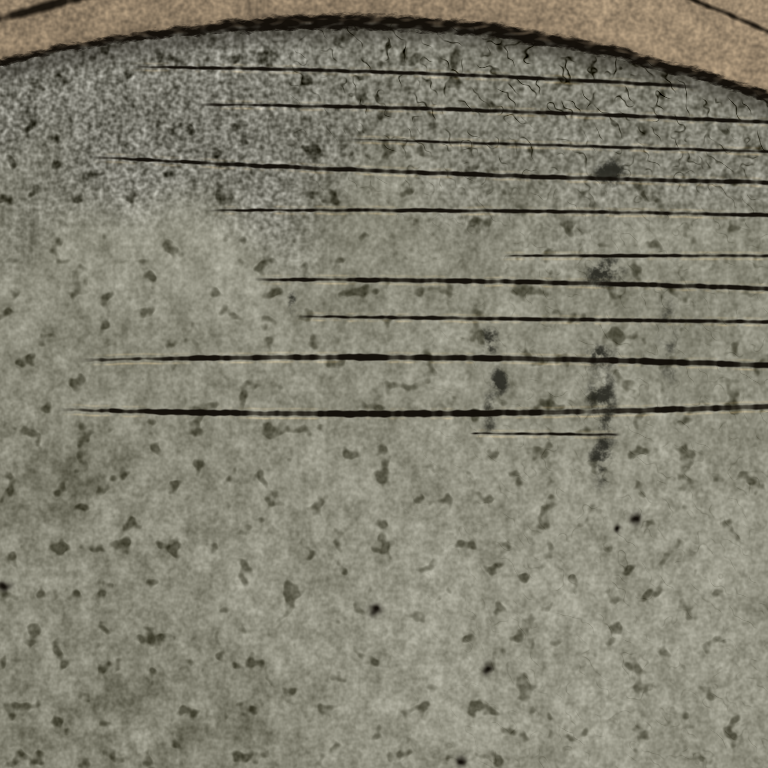
Write a WebGL 1 fragment shader that draws this texture.

```glsl
precision highp float;
// Weathered grey stone slab with a dark arched rim, long horizontal scratches and stains.
uniform vec2 u_resolution;

vec2 gradientAt(vec2 cell) {
  float h = fract(sin(dot(cell, vec2(127.1, 311.7))) * 43758.547);
  return vec2(cos(h * 6.2832), sin(h * 6.2832));
}

// Gradient noise, roughly -0.7 to 0.7
float noise(vec2 p) {
  vec2 i = floor(p), f = fract(p);
  vec2 u = f * f * f * (f * (f * 6.0 - 15.0) + 10.0);
  float a = dot(gradientAt(i), f);
  float b = dot(gradientAt(i + vec2(1.0, 0.0)), f - vec2(1.0, 0.0));
  float c = dot(gradientAt(i + vec2(0.0, 1.0)), f - vec2(0.0, 1.0));
  float d = dot(gradientAt(i + 1.0), f - 1.0);
  return mix(mix(a, b, u.x), mix(c, d, u.x), u.y);
}

float fbm(vec2 p) {
  float sum = 0.0, amp = 0.6;
  for (int i = 0; i < 4; i++) {
    sum += amp * noise(p);
    p = mat2(1.6, 1.2, -1.2, 1.6) * p + 7.3;
    amp *= 0.6;
  }
  return sum;
}

float blob(vec2 p, vec2 center, vec2 radius) {
  vec2 d = (p - center) / radius;
  return exp(-dot(d, d));
}

float band(float d, float halfWidth, float soft) {
  return 1.0 - smoothstep(halfWidth - soft, halfWidth + soft, abs(d));
}

// Tapered scratch from a to b: x = dark groove, y = pale lip
vec2 scratch(vec2 p, vec2 a, vec2 b, float bend, float width, float soft) {
  float t = (p.x - a.x) / (b.x - a.x);
  float y = mix(a.y, b.y, t) + bend * 4.0 * t * (1.0 - t);
  float wear = noise(vec2(p.x * 24.0, a.y * 170.0)) + 0.7 * noise(vec2(p.x * 95.0, a.y * 310.0));
  float d = p.y - y + 0.0012 * noise(vec2(p.x * 45.0, a.y * 90.0));
  float fade = smoothstep(0.0, 0.05, t) * (1.0 - smoothstep(0.93, 1.0, t));
  float w = width * (0.55 + 0.4 * smoothstep(0.0, 0.3, t) + 0.5 * wear);
  float lip = band(d + width + 0.0025, 0.001, 0.002) + 0.6 * band(d - width - 0.0025, 0.001, 0.002);
  float groove = band(d, w, soft) * clamp(0.92 + 0.7 * wear, 0.3, 1.0);
  return fade * vec2(groove, lip * clamp(0.4 - 1.5 * wear, 0.0, 1.0));
}

vec2 allScratches(vec2 p, float soft) {
  vec2 s = scratch(p, vec2(0.165, 0.913), vec2(0.92, 0.886), 0.005, 0.0021, soft);
  s = max(s, scratch(p, vec2(0.25, 0.864), vec2(1.08, 0.836), 0.005, 0.0022, soft));
  s = max(s, scratch(p, vec2(0.45, 0.819), vec2(1.08, 0.800), 0.0, 0.0017, soft));
  s = max(s, scratch(p, vec2(0.11, 0.796), vec2(1.08, 0.761), -0.005, 0.0026, soft));
  s = max(s, scratch(p, vec2(0.265, 0.726), vec2(1.08, 0.718), 0.003, 0.0021, soft));
  s = max(s, scratch(p, vec2(0.65, 0.667), vec2(1.08, 0.667), 0.0, 0.0018, soft));
  s = max(s, scratch(p, vec2(0.325, 0.636), vec2(1.08, 0.621), 0.004, 0.0028, soft));
  s = max(s, scratch(p, vec2(0.38, 0.588), vec2(1.08, 0.580), 0.0, 0.0022, soft));
  s = max(s, scratch(p, vec2(0.1, 0.531), vec2(1.08, 0.521), 0.008, 0.0035, soft));
  s = max(s, scratch(p, vec2(0.07, 0.467), vec2(1.08, 0.474), -0.009, 0.0037, soft));
  return max(s, scratch(p, vec2(0.61, 0.436), vec2(0.81, 0.434), 0.0, 0.0015, soft));
}

// Ragged damp marks in two broken columns
float stains(vec2 p) {
  float s = blob(p, vec2(0.795, 0.776), vec2(0.022, 0.022))
    + blob(p, vec2(0.787, 0.645), vec2(0.028, 0.023)) + blob(p, vec2(0.780, 0.537), vec2(0.022, 0.016))
    + blob(p, vec2(0.783, 0.478), vec2(0.02, 0.032)) + 0.8 * blob(p, vec2(0.785, 0.405), vec2(0.02, 0.042))
    + blob(p, vec2(0.638, 0.556), vec2(0.013, 0.02)) + blob(p, vec2(0.650, 0.503), vec2(0.014, 0.018))
    + 0.8 * blob(p, vec2(0.638, 0.460), vec2(0.01, 0.025)) + 0.8 * blob(p, vec2(0.38, 0.608), vec2(0.008, 0.016))
    + 0.45 * blob(p, vec2(0.87, 0.56), vec2(0.02, 0.1));
  return smoothstep(0.15, 1.1, s * (0.85 + 2.2 * fbm(p * 42.0)));
}

void main() {
  vec2 p = gl_FragCoord.xy / u_resolution;
  float soft = max(0.0015, 0.6 / u_resolution.y);
  float side = p.x - 0.45;
  float arc = 0.971 - (side < 0.0 ? 0.26 : 0.327) * side * side - p.y + 0.005 * fbm(p * vec2(18.0, 30.0));

  // Stone tone: broad mottling, then fine grain
  float rough = smoothstep(0.66, 0.82, p.y + 0.12 * noise(p * 7.0)) * (1.0 - 0.45 * smoothstep(0.25, 0.6, p.x));
  float grain = noise(p * 125.0) + 0.7 * noise(p * 210.0 + 9.0);
  float tone = 0.53 + 0.1 * fbm(p * 8.0) + 0.17 * fbm(p * vec2(40.0, 31.0));
  tone += grain * mix(0.085, 0.27, rough) - 0.055 * rough;
  tone += 0.06 * blob(p, vec2(0.72, 0.2), vec2(0.45, 0.28)) + 0.04 * blob(p, vec2(0.23, 0.65), vec2(0.14, 0.1));
  float shade = blob(p, vec2(0.08, 0.36), vec2(0.09, 0.08)) + blob(p, vec2(0.2, 0.06), vec2(0.2, 0.08))
    + 0.6 * blob(p, vec2(0.27, 0.29), vec2(0.025, 0.13));
  tone -= shade * (0.075 + 0.25 * fbm(p * 17.0 + 4.0));
  tone -= 0.22 * smoothstep(0.25, 0.55, noise(p * 33.0) + 0.4 * noise(p * 90.0));

  // Slanted broken cracks below the rim, fainter lower down
  vec2 slant = vec2(p.x + p.y, (p.y - p.x) * 0.45) + 0.006 * noise(p * 50.0);
  float crack = band(noise(slant * 36.0) + 0.4 * noise(p * 85.0), 0.04, 0.06);
  crack *= smoothstep(-0.15, 0.25, noise(p * 40.0 + 5.0));
  float crackZone = smoothstep(0.68, 0.94, p.y) * smoothstep(0.3, 0.5, p.x);
  tone -= crack * (0.3 * crackZone + 0.07 * smoothstep(0.4, 0.8, p.x));
  vec3 color = vec3(tone + 0.005, tone, tone - 0.06 + 0.02 * rough);

  // Tan border above the arch
  float clay = 0.53 + 0.16 * fbm(p * 26.0) + 0.13 * grain + 0.05 * smoothstep(0.4, 0.9, p.x);
  color = mix(color, clay * vec3(1.05, 0.92, 0.75), 1.0 - smoothstep(-0.004, 0.004, arc));

  // Scratches, stains and pits
  vec2 s = allScratches(p, soft);
  color += s.y * vec3(0.17, 0.13, 0.07);
  vec3 ink = vec3(0.06, 0.045, 0.025);
  color = mix(color, vec3(0.13, 0.13, 0.105), 0.85 * stains(p));
  vec2 q = p + 0.005 * vec2(noise(p * 80.0), noise(p * 80.0 + 3.0));
  float dots = blob(q, vec2(0.827, 0.324), vec2(0.006)) + blob(q, vec2(0.804, 0.313), vec2(0.004))
    + blob(q, vec2(0.488, 0.206), vec2(0.007)) + blob(q, vec2(0.635, 0.13), vec2(0.006))
    + blob(q, vec2(0.004, 0.237), vec2(0.009, 0.005)) + blob(q, vec2(0.6, 0.008), vec2(0.006));
  color = mix(color, ink, clamp(max(s.x, dots), 0.0, 0.96));

  // Ragged rim and the two strokes in the upper corners
  float rimWidth = 0.005 + 0.005 * smoothstep(0.15, 0.4, p.x) - 0.003 * smoothstep(0.6, 0.9, p.x);
  float ragged = arc + 0.007 * fbm(p * vec2(45.0, 110.0));
  float rim = band(ragged, rimWidth, 0.004) * clamp(0.95 + 0.8 * noise(p * vec2(50.0, 150.0)), 0.4, 1.0);
  rim = max(rim, 0.35 * exp(-pow((arc - 0.01) / 0.016, 2.0)));
  float corner = scratch(p, vec2(-0.03, 0.968), vec2(0.13, 1.01), 0.0, 0.005, 0.004).x;
  float upper = scratch(p, vec2(0.87, 1.012), vec2(1.05, 0.935), 0.003, 0.003, 0.003).x;
  color = mix(color, ink, clamp(max(rim, 0.9 * max(corner, upper)), 0.0, 0.96));
  gl_FragColor = vec4(clamp(color, 0.0, 1.0), 1.0);
}
```
